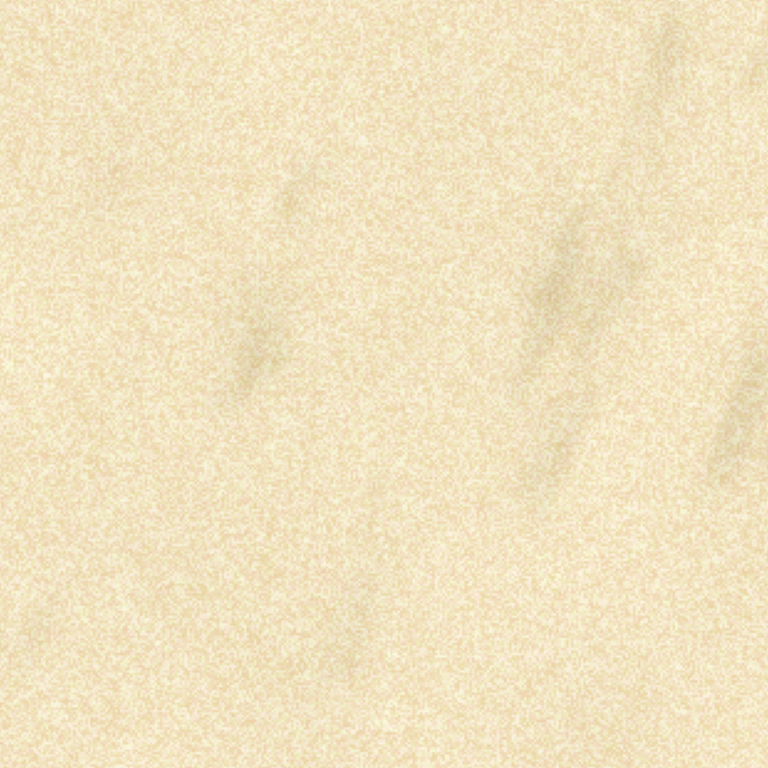
Write a three.js fragment shader that draws this texture.

```glsl
#define GRAIN_FREQ 310.0
#define CLUMP_FREQ 135.0
#define STREAK_LEAN 0.38
#define STREAK_DEPTH 0.90
#define CLOUD_DEPTH 0.35
#define DARK_GRAIN vec3(0.930, 0.842, 0.672)
#define LIGHT_GRAIN vec3(0.966, 0.934, 0.822)
#define PINK_SHIFT vec3(0.012, -0.022, 0.030)
#define STAIN_TINT vec3(0.085, 0.090, 0.110)

varying vec2 vUv;

float hash(vec2 p) {
  vec3 q = fract(vec3(p.xyx) * 0.1031);
  q += dot(q, q.yzx + 33.33);
  return fract((q.x + q.y) * q.z);
}

float noise(vec2 p) {
  vec2 cell = floor(p);
  vec2 f = fract(p);
  f = f * f * (3.0 - 2.0 * f);
  float low = mix(hash(cell), hash(cell + vec2(1.0, 0.0)), f.x);
  float high = mix(hash(cell + vec2(0.0, 1.0)), hash(cell + 1.0), f.x);
  return mix(low, high, f.y);
}

float fbm(vec2 p) {
  float sum = 0.0;
  float weight = 0.5;
  for (int i = 0; i < 5; i++) {
    sum += weight * noise(p);
    p = mat2(0.8, 0.6, -0.6, 0.8) * p * 2.03 + 17.3;
    weight *= 0.5;
  }
  return sum / 0.96875;
}

// Long soft creases, steep and leaning right towards the top
float streaks(vec2 uv) {
  vec2 bend = vec2(fbm(uv * 3.0 + 5.0), fbm(uv * 3.0 + 41.0)) - 0.5;
  vec2 p = uv + 0.16 * bend;
  float c = cos(STREAK_LEAN);
  float s = sin(STREAK_LEAN);
  vec2 q = vec2(c * p.x - s * p.y, s * p.x + c * p.y);
  float crease = fbm(q * vec2(9.0, 2.6) + 60.0);
  float presence = smoothstep(0.38, 0.65, fbm(uv * 4.0 + 90.0));
  return smoothstep(0.50, 0.80, crease) * presence;
}

void main() {
  // Fine grain gathered into slightly larger clumps
  float grain = noise(vUv * GRAIN_FREQ + 11.0) - 0.5;
  float clump = noise(vUv * CLUMP_FREQ + 73.0) - 0.5;
  float tone = 0.59 + 1.25 * grain + 0.50 * clump;
  vec3 color = mix(DARK_GRAIN, LIGHT_GRAIN, tone);

  // Grains drift between pink and yellow
  float hue = noise(vUv * GRAIN_FREQ * 0.85 + 200.0) - 0.5;
  color += PINK_SHIFT * hue * 1.6;

  // Broad clouds and leaning stains
  float cloud = fbm(vUv * vec2(5.0, 3.5) + 130.0) - 0.5;
  float stain = STREAK_DEPTH * streaks(vUv) + CLOUD_DEPTH * cloud;
  color -= STAIN_TINT * stain;

  gl_FragColor = vec4(clamp(color, 0.0, 1.0), 1.0);
}
```
